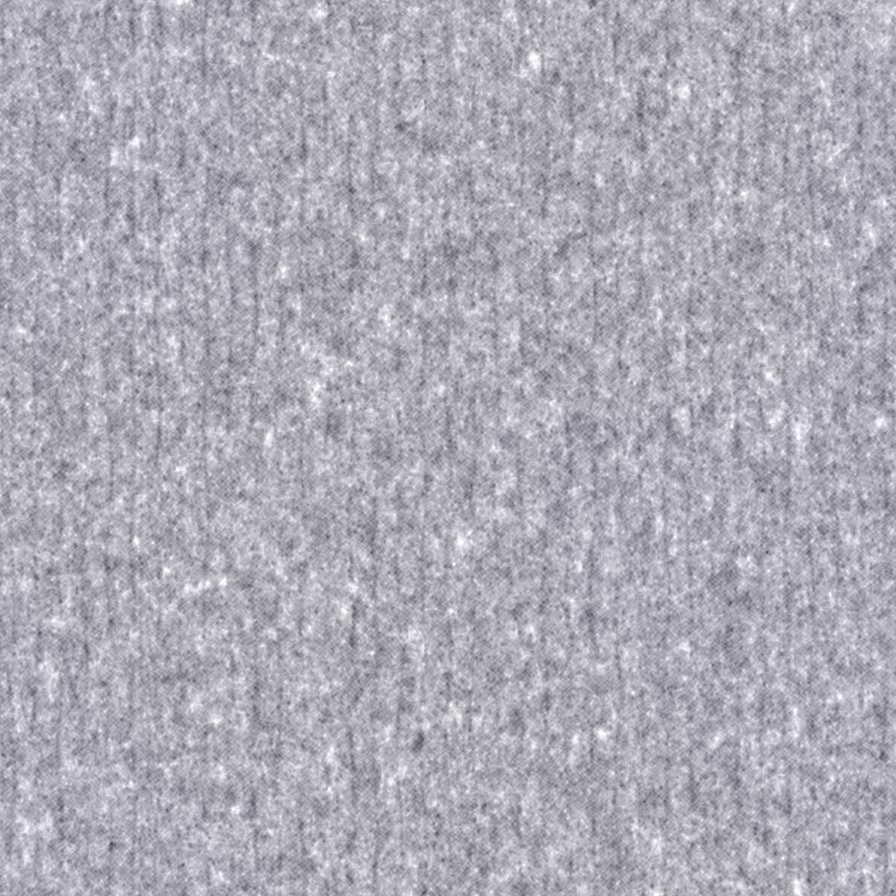
Give the GLSL for this texture, as a Shadertoy shader.

```glsl
// Brushed grey-lilac rib knit: vertical ribs and fine stitches under fuzzy pale tufts.

vec3 hash3(vec2 p) {
    vec3 q = fract(vec3(p.xyx) * vec3(0.1031, 0.1030, 0.0973));
    q += dot(q, q.yxz + 33.33);
    return fract((q.xxy + q.yzz) * q.zyx);
}

// Cellular noise: one soft light or dark spot per cell, centred on zero
float spots(vec2 p) {
    vec2 cell = floor(p);
    float sum = 0.0;
    for (int j = -1; j <= 1; j++)
    for (int i = -1; i <= 1; i++) {
        vec2 id = cell + vec2(i, j);
        vec3 h = hash3(id);
        vec2 d = p - id - h.xy;
        sum += (h.z * 2.0 - 1.0) * exp(-5.0 * dot(d, d));
    }
    return sum;
}

// One short curved hair per cell, in any direction
float hairs(vec2 p) {
    vec2 cell = floor(p);
    float sum = 0.0;
    for (int j = -1; j <= 1; j++)
    for (int i = -1; i <= 1; i++) {
        vec2 id = cell + vec2(i, j);
        vec3 h = hash3(id + 71.0);
        float angle = 6.2832 * h.z;
        vec2 d = p - id - h.xy;
        vec2 q = vec2(dot(d, vec2(cos(angle), sin(angle))),
                      dot(d, vec2(-sin(angle), cos(angle))));
        q.y += (h.x - 0.5) * 1.5 * q.x * q.x;
        float taper = 1.0 - smoothstep(0.2, 0.9, abs(q.x));
        sum += taper * exp(-q.y * q.y / 0.006);
    }
    return sum;
}

void mainImage(out vec4 fragColor, in vec2 fragCoord) {
    vec2 uv = fragCoord / iResolution.xy;

    // Fuzzy tufts, from clumps down to fine grain
    float tuft = spots(uv * vec2(60.0, 46.0));
    float clump = spots(uv * vec2(112.0, 84.0) + 130.0);
    float grain = spots(uv * vec2(235.0, 190.0) + 310.0);
    float fleck = max(tuft + 0.5 * clump - 0.55, 0.0);

    // Narrow dark grooves between ribs, broken along their length
    float wobble = 0.10 * sin(uv.y * 31.0 + 3.0 * sin(uv.x * 17.0));
    float ribX = uv.x * 37.0 + wobble;
    float groove = exp(-pow((fract(ribX) - 0.5) / 0.10, 2.0));
    float depth = 0.065 + 0.05 * spots(vec2(uv.x * 37.0, uv.y * 30.0) + 40.0);

    // Small knit loops in uneven rows, seen best where the nap is thin
    float slip = 2.5 * spots(uv * vec2(75.0, 50.0) + 220.0);
    float stitch = sin(uv.x * 6.2832 * 148.0 + slip)
                 * sin(uv.y * 6.2832 * 165.0 + 2.0 * slip + 2.0 * sin(ribX * 3.1416));

    // Layers of loose hairs, thinned where they pile up
    float fuzz = 0.0;
    for (int k = 0; k < 4; k++) {
        float layer = float(k);
        fuzz += hairs(uv * (48.0 + 13.0 * layer) + 57.0 * layer);
    }
    fuzz = fuzz / (1.0 + 0.2 * fuzz);

    float tone = 0.663 + 0.078 * tuft + 0.10 * clump + 0.15 * grain + 0.10 * fleck;
    tone += fuzz * 0.069 * clamp(0.85 + 0.6 * tuft, 0.4, 1.3);
    tone -= groove * depth;
    tone += stitch * 0.04 * clamp(0.8 - tuft, 0.3, 1.2);

    // Yarn colour, with slow drifts between neutral and cool
    vec3 color = mix(vec3(0.54, 0.53, 0.58), vec3(0.80, 0.79, 0.83), (tone - 0.54) / 0.26);
    float cool = sin(uv.x * 5.0 + 1.9 + sin(uv.y * 4.0)) + 0.5 * sin(uv.y * 9.0 + uv.x * 6.0);
    color += cool * vec3(-0.003, -0.001, 0.006);

    fragColor = vec4(clamp(color, 0.0, 1.0), 1.0);
}
```
